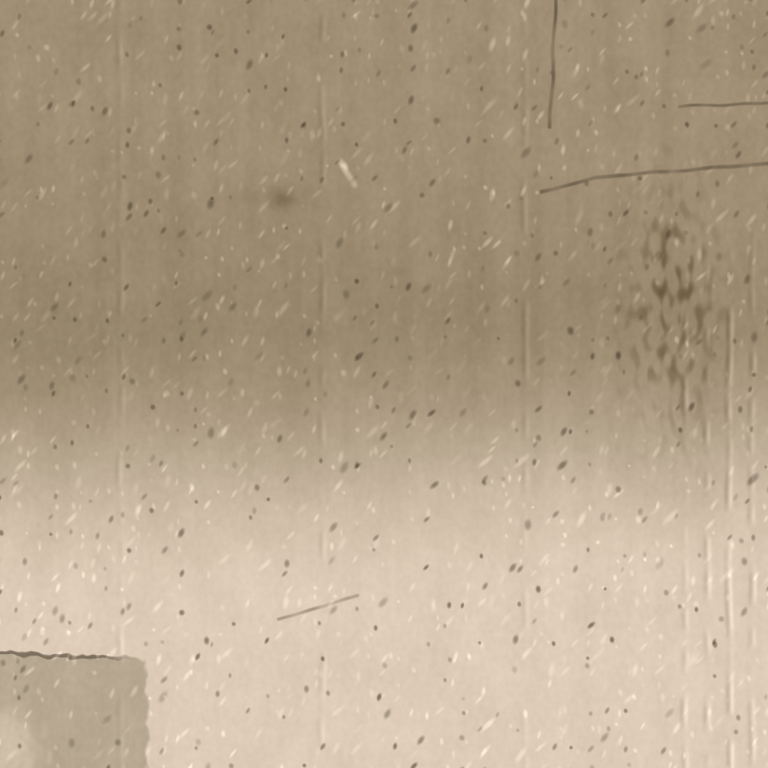
Reproduce this texture procedurally as a Shadertoy shader.

```glsl
// Worn beige wall: shaded top, lit base, vertical streaks, specks, scratches and a patch.

const vec3 SHADE_TOP   = vec3(0.630, 0.560, 0.458);
const vec3 SHADE_DEEP  = vec3(0.588, 0.525, 0.420);
const vec3 LIT_WALL    = vec3(0.868, 0.798, 0.718);
const vec3 PATCH_COLOR = vec3(0.715, 0.655, 0.565);
const vec3 PIT_COLOR   = vec3(0.330, 0.285, 0.225);
const float LIT_LEVEL   = 0.22;   // height where full light ends
const float SHADE_LEVEL = 0.60;   // height where full shade begins
const float STREAKS = 0.022;
const float MOTTLE  = 0.022;
const float GRAIN   = 0.020;

vec2 hash2(vec2 p) {
    vec3 q = fract(p.xyx * vec3(0.1031, 0.1030, 0.0973));
    q += dot(q, q.yzx + 33.33);
    return fract((q.xx + q.yz) * q.zy);
}

float corner(vec2 cell, vec2 offset) {
    float a = 6.2832 * hash2(cell).x;
    return dot(vec2(cos(a), sin(a)), offset);
}

float gradientNoise(vec2 p) {
    vec2 i = floor(p), f = fract(p);
    vec2 u = f * f * f * (f * (f * 6.0 - 15.0) + 10.0);
    vec2 e = vec2(1.0, 0.0);
    return mix(mix(corner(i, f), corner(i + e, f - e), u.x),
               mix(corner(i + e.yx, f - e.yx), corner(i + 1.0, f - 1.0), u.x), u.y);
}

// Soft line from a to b with a slightly uneven course and depth
float scratch(vec2 p, vec2 a, vec2 b, float width) {
    p += 0.003 * gradientNoise(p * 24.0);
    vec2 ab = b - a;
    float h = clamp(dot(p - a, ab) / dot(ab, ab), 0.0, 1.0);
    float wear = 0.75 + 0.6 * gradientNoise(p * 45.0);
    float soft = width + 0.7 / iResolution.y;
    return wear * (1.0 - smoothstep(0.2 * soft, 1.6 * soft, length(p - a - ab * h)));
}

// Scattered slanted flecks, one at most per cell
float flecks(vec2 p, float cells, float share, float size, float stretch, float seed) {
    vec2 cell = floor(p * cells);
    vec2 kind = hash2(cell + seed);
    vec2 place = 0.3 + 0.4 * hash2(cell + seed + 57.0);
    vec2 d = (fract(p * cells) - place) / cells;
    float tilt = (kind.y - 0.4) * 1.5;
    d = mat2(cos(tilt), sin(tilt), -sin(tilt), cos(tilt)) * d;
    d.y /= 1.0 + stretch * kind.y;
    float r = size * (0.55 + 0.7 * place.x);
    float strength = 0.35 + 0.65 * hash2(cell + seed + 91.0).x;
    return step(kind.x, share) * strength * (1.0 - smoothstep(0.25 * r, 1.3 * r, length(d)));
}

void mainImage(out vec4 fragColor, in vec2 fragCoord) {
    vec2 p = fragCoord / iResolution.xy;

    // Light falling off towards the top
    float y = p.y + 0.035 * gradientNoise(p * vec2(5.0, 3.0)) - 0.03 * (p.x - 0.5);
    vec3 shade = mix(SHADE_DEEP, SHADE_TOP, smoothstep(0.52, 0.85, y + 0.12 * (p.x - 0.5)));
    float lit = 1.0 - smoothstep(LIT_LEVEL, SHADE_LEVEL, y);
    vec3 color = mix(shade, LIT_WALL, lit);

    // Square patch with a ragged edge and a dark upper seam
    float ragged = 0.006 * gradientNoise(p * 40.0) + 0.003 * gradientNoise(p * 95.0);
    vec2 edge = p - vec2(0.191, 0.150 - 0.05 * p.x) + ragged;
    float border = max(edge.x, edge.y);
    float patchMask = 1.0 - smoothstep(-0.003, 0.003, border);
    float blotch = smoothstep(0.07, 0.02, length(p - vec2(0.0, 0.025)) + 4.0 * ragged);
    color = mix(color, mix(PATCH_COLOR, LIT_WALL, 0.55 * blotch), patchMask);
    float seam = 1.0 - smoothstep(0.001, 0.004, abs(edge.y));
    seam *= 1.0 - smoothstep(0.12, 0.19, p.x);
    color = mix(color, PIT_COLOR, 0.65 * seam);

    // Vertical streaks, cloudy mottle and fine grain
    float streak = gradientNoise(p * vec2(28.0, 1.3)) + 0.6 * gradientNoise(p * vec2(75.0, 3.0));
    float mottle = gradientNoise(p * vec2(17.0, 12.0)) + 0.7 * gradientNoise(p * vec2(48.0, 38.0));
    float grain = gradientNoise(p * vec2(130.0, 95.0)) + 0.5 * gradientNoise(p * 210.0);
    color += (STREAKS * streak * (1.0 - 0.5 * lit) + MOTTLE * mottle + GRAIN * grain);

    // Pale chips and dark pits in several sizes
    float chips = 0.0, pits = 0.0;
    for (int i = 0; i < 3; i++) {
        float k = float(i);
        chips += flecks(p + 0.013 * k, 26.0 + 15.0 * k, 0.22, 0.0042 - 0.0007 * k, 2.5, 11.0 + 40.0 * k);
        pits += flecks(p + 0.017 * k, 17.0 + 13.0 * k, 0.16, 0.0050 - 0.0009 * k, 1.2, 23.0 + 40.0 * k);
    }
    float cluster = smoothstep(-0.35, 0.4, gradientNoise(p * 5.0 + 8.0));
    color += 0.13 * chips * (0.4 + 0.6 * cluster);
    color = mix(color, PIT_COLOR, min(0.62 * pits * (1.15 - 0.5 * cluster), 0.8));

    // Broken vertical grooves, densest at the right
    for (int i = 0; i < 7; i++) {
        float k = float(i);
        float x = i < 3 ? 0.16 + 0.263 * k : 0.895 + 0.029 * (k - 3.0);
        float d = p.x - x + 0.005 * gradientNoise(vec2(k * 9.3, p.y * 9.0));
        float broken = smoothstep(-0.25, 0.4, gradientNoise(vec2(k * 5.7, p.y * 22.0)));
        float reach = i < 3 ? 0.5 : 1.0 - smoothstep(0.55, 0.75, p.y);
        float ridge = exp(-pow(d / 0.0028, 2.0)) - 0.9 * exp(-pow((d + 0.006) / 0.0032, 2.0));
        color += 0.09 * ridge * broken * reach;
    }

    // Sooty smudges
    vec2 soot = (p - vec2(0.875, 0.60)) / vec2(0.055, 0.14);
    float rub = smoothstep(-0.1, 0.5, gradientNoise(p * vec2(85.0, 38.0)));
    color -= 0.19 * rub * exp(-dot(soot, soot));
    vec2 dab = (p - vec2(0.37, 0.742)) / vec2(0.035, 0.016);
    color -= 0.09 * exp(-dot(dab, dab)) * (0.6 + gradientNoise(p * 40.0));

    // Long scratches and one pale gouge
    float lines = scratch(p, vec2(0.725, 1.02), vec2(0.716, 0.835), 0.0016);
    lines = max(lines, scratch(p, vec2(0.705, 0.750), vec2(0.775, 0.769), 0.0016));
    lines = max(lines, scratch(p, vec2(0.775, 0.769), vec2(1.02, 0.789), 0.0016));
    lines = max(lines, scratch(p, vec2(0.885, 0.861), vec2(1.02, 0.867), 0.0013));
    lines = max(lines, 0.7 * scratch(p, vec2(0.362, 0.193), vec2(0.465, 0.224), 0.0013));
    color = mix(color, PIT_COLOR, 0.62 * lines);
    color += 0.2 * scratch(p, vec2(0.444, 0.789), vec2(0.462, 0.760), 0.0033);

    fragColor = vec4(clamp(color, 0.0, 1.0), 1.0);
}
```
